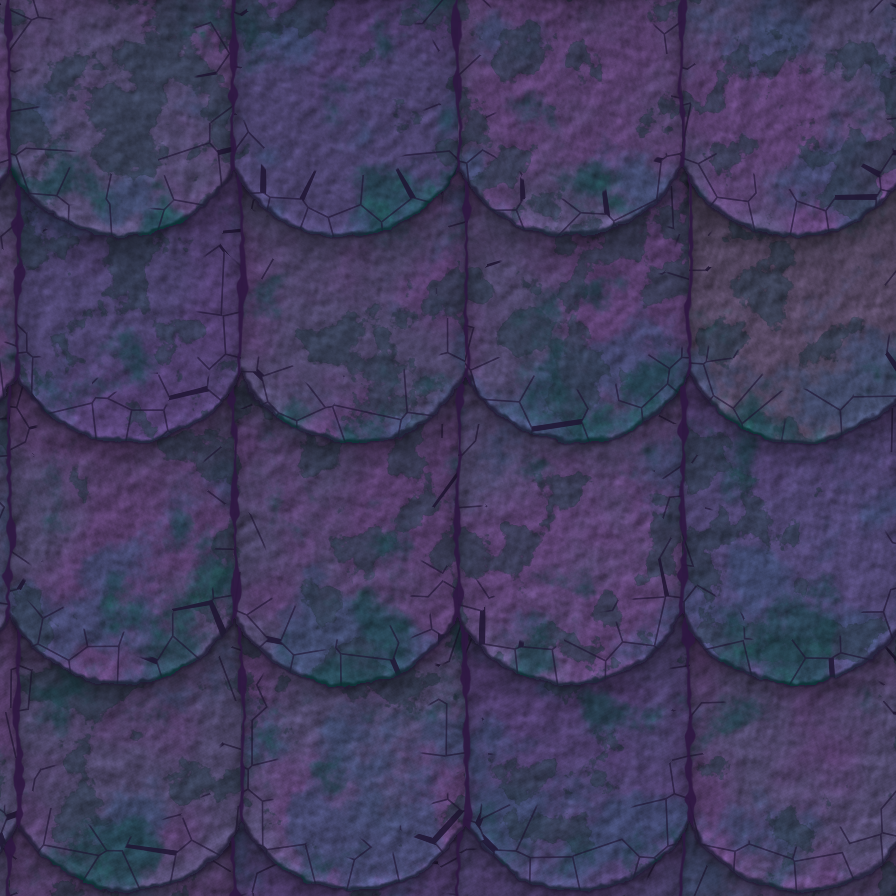
Write a Shadertoy shader that draws this pattern.

```glsl
// Weathered round-ended slate tiles in four overlapping rows, with cracks, moss and dark seams.
#define TILES 4.0          // repeats across and down
#define ARC_RADIUS 0.5625  // radius of the rounded end, in tile widths
#define FIRST_END 1.057    // lowest point of the first row
#define ROW_JITTER 0.08    // lift of every odd row
#define ROW_SHIFT 0.033    // sideways shift of every odd row
#define SEAM_WIDTH 0.012
#define CRACK_CELLS 4.8
#define CRACK_WIDTH 0.018
#define MOSS_AMOUNT 0.34
#define RELIEF 0.75
#define SHADOW 0.42

float hash(vec2 p) {
    return fract(sin(dot(p, vec2(127.1, 311.7))) * 43758.5453);
}

float noise(vec2 p) {
    vec2 i = floor(p), f = fract(p);
    f = f * f * (3.0 - 2.0 * f);
    return mix(mix(hash(i), hash(i + vec2(1, 0)), f.x),
               mix(hash(i + vec2(0, 1)), hash(i + vec2(1, 1)), f.x), f.y);
}

float fbm(vec2 p) {
    float sum = 0.0, amp = 0.46;
    for (int i = 0; i < 6; i++) {
        sum += amp * noise(p);
        p = mat2(1.6, 1.2, -1.2, 1.6) * p + 5.3;
        amp *= 0.55;
    }
    return sum;
}

vec2 cellPoint(vec2 cell) {
    return cell + 0.12 + 0.76 * vec2(hash(cell), hash(cell + 41.7));
}

// Voronoi borders; each border survives only where reach exceeds its own threshold
float cracks(vec2 v, float reach, float px) {
    vec2 base = floor(v), nearCell = base, nearVec = vec2(8.0);
    for (int j = -1; j <= 1; j++)
    for (int i = -1; i <= 1; i++) {
        vec2 cell = base + vec2(i, j), r = cellPoint(cell) - v;
        if (dot(r, r) < dot(nearVec, nearVec)) { nearVec = r; nearCell = cell; }
    }
    float mask = 0.0;
    for (int j = -2; j <= 2; j++)
    for (int i = -2; i <= 2; i++) {
        vec2 cell = nearCell + vec2(i, j), r = cellPoint(cell) - v;
        if (i == 0 && j == 0) continue;
        float d = dot(0.5 * (r + nearVec), normalize(r - nearVec));
        float pick = hash(cell + nearCell + 3.1);
        float wide = step(0.9, hash(cell + nearCell + 9.4));
        float w = CRACK_WIDTH * (1.0 + 2.2 * wide * reach);
        float line = 1.0 - smoothstep(w - px, w + px, d);
        mask = max(mask, line * smoothstep(pick, pick + 0.06, reach) * (0.75 + 0.25 * wide));
    }
    return mask;
}

void mainImage(out vec4 fragColor, in vec2 fragCoord) {
    vec2 p = fragCoord / iResolution.xy * TILES;
    p.y = TILES - p.y;
    float px = TILES / iResolution.y;

    // Find the frontmost row that covers this point
    float wobble = (fbm(p * 9.0) - 0.5) * 0.04 + (noise(p * 38.0) - 0.5) * 0.012;
    float above = 1.0, rim = 0.0, row = 0.0, column = 0.0;
    vec2 local = vec2(0.0);
    for (int i = -1; i < 6; i++) {
        row = float(i);
        float odd = mod(row, 2.0);
        vec2 q = p - vec2(0.045 + ROW_SHIFT * odd, FIRST_END + row - ROW_JITTER * odd);
        column = floor(q.x);
        local = vec2(fract(q.x) - 0.5, q.y + ARC_RADIUS);
        rim = ARC_RADIUS - length(vec2(local.x, max(local.y, 0.0))) + wobble;
        if (rim > 0.0) break;
        above = -rim;
    }
    vec2 id = vec2(column, row);
    vec2 t = local + id * 17.3;
    float low = smoothstep(0.0, 0.35, local.y);

    // Stone colour, varied within and between tiles
    float tint = hash(id + 2.7);
    vec3 stone = mix(vec3(0.30, 0.275, 0.41), vec3(0.34, 0.245, 0.425),
                     smoothstep(0.36, 0.64, fbm(t * 1.8)));
    stone = mix(stone, vec3(0.27, 0.235, 0.43), 0.45 * step(tint, 0.25));
    stone = mix(stone, vec3(0.32, 0.285, 0.365), 0.75 * step(0.9, tint));
    stone *= 0.97 + 0.08 * hash(id + 8.1);

    // Blue bloom, dark lichen and moss gathering at the rounded end
    vec2 toEnd = local - vec2(0.0, 0.52);
    float endZone = low * exp(-7.0 * dot(toEnd, toEnd));
    float bloom = fbm(t * 2.8 + 31.0) + 0.12 * low;
    stone = mix(stone, vec3(0.21, 0.28, 0.41), 0.65 * smoothstep(0.57, 0.74, bloom));
    float growth = fbm(t * 4.6 + 63.0) + 0.08 * (hash(id + 5.0) - 0.5);
    float lichen = smoothstep(0.585, 0.63, growth);
    stone = mix(stone, vec3(0.18, 0.23, 0.30), 0.7 * lichen);
    stone *= 1.0 - 0.16 * lichen * (1.0 - smoothstep(0.60, 0.64, growth));
    float moss = smoothstep(0.60, 0.80, fbm(t * 3.6 + 90.0) + MOSS_AMOUNT * endZone * (0.25 + 0.75 * hash(id + 6.6)));
    stone = mix(stone, vec3(0.12, 0.25, 0.29), 0.75 * moss);
    stone += vec3(-0.01, 0.06, 0.02) * moss * smoothstep(0.5, 0.8, fbm(t * 9.0));

    // Rough relief lit from the upper left
    float bump = fbm(t * 15.0) - fbm(t * 15.0 + vec2(0.25, 0.35));
    float grain = noise(t * 60.0) - 0.5;
    stone *= 1.0 + RELIEF * bump + 0.10 * grain;

    // Pale worn rim, cracks, outline and cast shadow
    stone *= 1.0 + 0.18 * low * (1.0 - smoothstep(0.015, 0.10, rim));
    float side = local.x - 0.5 * sign(local.x);
    float reach = 1.0 * low * (1.0 - smoothstep(0.08, 0.34, rim))
                + 0.42 * (1.0 - smoothstep(0.02, 0.24, abs(side)));
    float crack = cracks(t * CRACK_CELLS, reach, px * CRACK_CELLS * 0.6);
    vec3 color = mix(stone, vec3(0.12, 0.08, 0.20), 0.85 * crack);
    vec3 outline = mix(vec3(0.14, 0.11, 0.22), vec3(0.04, 0.18, 0.19), max(moss, 0.4 * endZone));
    color = mix(color, outline, 0.85 * low * (1.0 - smoothstep(0.006, 0.024, rim)));
    color *= 1.0 - SHADOW * exp(-13.0 * above);
    color = mix(color, vec3(0.14, 0.10, 0.22), 0.7 * (1.0 - smoothstep(0.0, 0.014, above)));

    // Beaded purple seam between neighbours
    float seamId = column + step(0.0, local.x);
    float sway = (noise(vec2(p.y * 5.0, seamId * 7.0 + row)) - 0.5) * 0.022;
    float bead = noise(vec2(p.y * 14.0, seamId * 13.0 + 4.0));
    float width = SEAM_WIDTH * (0.45 + 2.0 * bead * bead * bead);
    float gap = abs(side - sway + (noise(p * 30.0) - 0.5) * 0.012);
    color *= 1.0 - 0.28 * exp(-26.0 * gap);
    color = mix(color, vec3(0.18, 0.09, 0.26), 0.9 * (1.0 - smoothstep(width - px, width + px, gap)));

    fragColor = vec4(color, 1.0);
}
```
